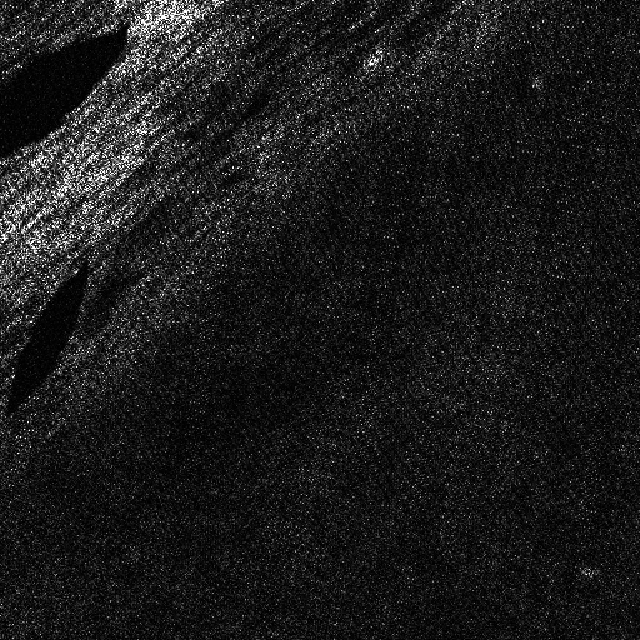
Give the GLSL for this texture, as a Shadertoy shader.

```glsl
// Grainy grey micrograph of fibrous tissue: a bright, streaked upper left with
// dark slits fades across an arc into dim mottled ground. Soft ellipses set the
// brightness, noise in polar coordinates combs the fibres, speckle adds grain.

#define GRAIN 512.0
#define GROUND 0.070
#define FIBRE_GAIN 0.075
#define ARC_CENTRE vec2(2.75, -2.02)
#define ARC_RADIUS 3.57
#define FIBRE_FREQ vec2(105.0, 20.0)
#define FIBRE_CONTRAST 1.0
#define MOTTLE_FREQ 38.0
#define VOID_LEVEL 0.022

float hash(vec2 p) {
    return fract(sin(dot(p, vec2(12.9898, 78.233))) * 43758.5453);
}

float noise(vec2 p) {
    vec2 i = floor(p), f = fract(p);
    f = f * f * (3.0 - 2.0 * f);
    return mix(mix(hash(i), hash(i + vec2(1, 0)), f.x),
               mix(hash(i + vec2(0, 1)), hash(i + vec2(1, 1)), f.x), f.y);
}

float fbm(vec2 p) {
    float sum = 0.0, amp = 0.53;
    for (int i = 0; i < 4; i++) {
        sum += amp * noise(p);
        p = p * 2.03 + 17.3;
        amp *= 0.5;
    }
    return sum;
}

// Position inside a tilted ellipse, scaled so its rim has length one
vec2 local(vec2 p, vec2 centre, vec2 size, float angle) {
    float c = cos(angle), s = sin(angle);
    p -= centre;
    return vec2(c * p.x + s * p.y, c * p.y - s * p.x) / size;
}

float glow(vec2 p, vec2 centre, vec2 size, float angle) {
    vec2 q = local(p, centre, size, angle);
    return exp(-dot(q, q));
}

// Lens-shaped slit with pointed ends
float slit(vec2 p, vec2 centre, vec2 size, float angle) {
    vec2 q = local(p, centre, size, angle);
    float d = abs(q.y) + q.x * q.x - 1.0;
    return 1.0 - smoothstep(-0.12, 0.12, d);
}

// Broad light and shade
float brightness(vec2 p, float fibrous) {
    float b = GROUND + FIBRE_GAIN * fibrous;
    b += 0.27 * glow(p, vec2(0.15, 0.80), vec2(0.20, 0.085), 0.90);
    b += 0.17 * glow(p, vec2(0.02, 0.62), vec2(0.17, 0.10), 1.00);
    b += 0.25 * glow(p, vec2(0.26, 0.96), vec2(0.10, 0.06), 0.50);
    b += 0.08 * glow(p, vec2(0.70, 0.93), vec2(0.24, 0.035), 0.60);
    b += 0.07 * glow(p, vec2(0.20, 0.47), vec2(0.22, 0.030), 0.78);
    b += 0.04 * glow(p, vec2(0.03, 0.03), vec2(0.06, 0.06), 0.0);
    b += 0.022 * glow(p, vec2(0.70, 0.42), vec2(0.26, 0.14), 0.5);
    b -= 0.028 * glow(p, vec2(0.40, 0.37), vec2(0.25, 0.06), 0.6);
    b -= 0.055 * glow(p, vec2(0.18, 0.57), vec2(0.15, 0.035), 0.95);
    b -= 0.05 * glow(p, vec2(0.41, 0.86), vec2(0.12, 0.06), 0.7);
    // Small bright flecks
    b += 0.50 * glow(p, vec2(0.580, 0.902), vec2(0.014, 0.006), 0.5);
    b += 0.35 * glow(p, vec2(0.920, 0.105), vec2(0.011, 0.006), 0.0);
    b += 0.30 * glow(p, vec2(0.840, 0.870), vec2(0.010, 0.006), 2.2);
    b += 0.45 * glow(p, vec2(0.260, 0.973), vec2(0.035, 0.007), 0.3);
    return max(b, 0.025);
}

// Dark openings, with ragged rims
float openings(vec2 p) {
    p += 0.010 * (vec2(noise(p * 45.0), noise(p * 45.0 + 31.0)) - 0.5);
    float v = slit(p, vec2(0.065, 0.848), vec2(0.185, 0.052), 0.66);
    v = max(v, slit(p, vec2(0.075, 0.470), vec2(0.140, 0.028), 1.08));
    v = max(v, 0.85 * glow(p, vec2(0.348, 0.854), vec2(0.012), 0.0));
    v = max(v, 0.85 * glow(p, vec2(0.302, 0.785), vec2(0.014), 0.0));
    return v;
}

void mainImage(out vec4 fragColor, in vec2 fragCoord) {
    vec2 p = fragCoord / iResolution.xy;

    // Fibre coordinates: across and along wide arcs
    vec2 d = p - ARC_CENTRE;
    float across = length(d) - ARC_RADIUS;
    float along = atan(d.y, -d.x) * ARC_RADIUS;
    across += 0.020 * (fbm(p * 7.0) - 0.5);
    float fibrous = smoothstep(-0.10, 0.09, across);

    // Combed strands over mottled ground
    float strands = fbm(vec2(across, along) * FIBRE_FREQ);
    float combed = 0.22 + 3.0 * pow(strands, 2.0);
    combed = mix(1.0, combed, FIBRE_CONTRAST);
    float mottled = 0.45 + 1.1 * fbm(p * MOTTLE_FREQ);
    float texture_ = mix(mottled, combed * (0.6 + 0.8 * fbm(p * 24.0)), fibrous);

    float level = brightness(p, fibrous) * texture_;
    level = mix(level, VOID_LEVEL, openings(p));

    // Exponential speckle with rare hot grains
    vec2 cell = floor(p * GRAIN);
    float speckle = -log(max(hash(cell + 3.7), 0.0005));
    float hot = step(0.9997, hash(cell + 91.3)) * 0.5;
    float grey = level * speckle + hot * (0.3 + fibrous);
    fragColor = vec4(vec3(clamp(grey, 0.0, 1.0)), 1.0);
}
```
